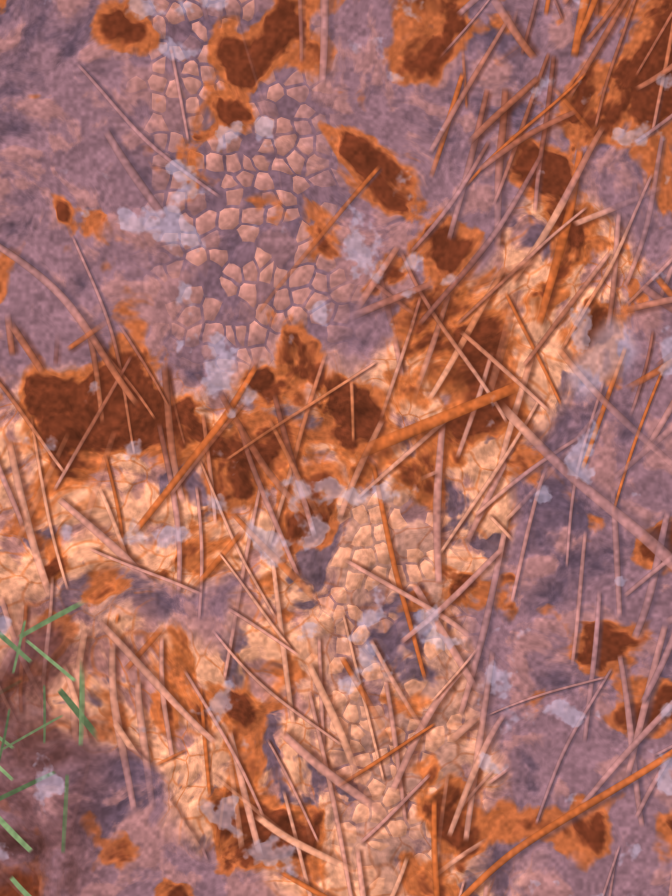
Write a WebGL 1 fragment shader that draws this texture.

```glsl
precision highp float;
// Wet iron-stained mud: peach silt over mauve mud, with gravel, rust and straw.
// Soft zones place the materials, fbm breaks their borders, Voronoi cells make
// the stones, and rotated grids of tapered strips make straw and grass.
uniform vec2 u_resolution;

const vec3 MAUVE = vec3(0.59, 0.43, 0.47);
const vec3 ROSE = vec3(0.74, 0.50, 0.47);
const vec3 PEACH = vec3(0.93, 0.64, 0.50);
const vec3 DUSK = vec3(0.40, 0.31, 0.37);
const vec3 BROWN = vec3(0.42, 0.20, 0.13);
const vec3 RUST = vec3(0.79, 0.41, 0.21);
const vec3 GRASS = vec3(0.40, 0.47, 0.33);
const vec3 GLINT = vec3(0.80, 0.74, 0.84);

float hash(vec2 p) {
  vec3 q = fract(p.xyx * 0.1031);
  q += dot(q, q.yzx + 33.33);
  return fract((q.x + q.y) * q.z);
}

float noise(vec2 p) {
  vec2 i = floor(p), f = fract(p);
  f = f * f * (3.0 - 2.0 * f);
  return mix(mix(hash(i), hash(i + vec2(1, 0)), f.x),
    mix(hash(i + vec2(0, 1)), hash(i + vec2(1, 1)), f.x), f.y);
}

float fbm(vec2 p) {
  float sum = 0.0, amp = 0.52;
  for (int i = 0; i < 5; i++) {
    sum += amp * noise(p);
    p = mat2(1.6, 1.2, -1.2, 1.6) * p + 7.3;
    amp *= 0.5;
  }
  return sum;
}

// Soft capsule from a to b
float zone(vec2 p, vec2 a, vec2 b, float radius) {
  vec2 ab = b - a;
  float t = clamp(dot(p - a, ab) / dot(ab, ab), 0.0, 1.0);
  return 1.0 - smoothstep(0.4, 1.4, length(p - a - ab * t) / radius);
}

// Voronoi stones: gap to the next stone, id, side facing the light
vec3 stones(vec2 p) {
  float near = 9.0, next = 9.0, id = 0.0, side = 0.0;
  for (int k = 0; k < 9; k++) {
    vec2 c = floor(p) + vec2(mod(float(k), 3.0), floor(float(k) / 3.0)) - 1.0;
    vec2 d = c + 0.15 + 0.7 * vec2(hash(c), hash(c + 57.0)) - p;
    float dist = length(d);
    next = min(next, max(near, dist));
    if (dist < near) { near = dist; id = hash(c + 23.0); side = dot(d, vec2(0.6, -0.8)); }
  }
  return vec3(next - near, id, side);
}

// Strips along an angle: cover, position across, tone, shadow
vec4 stalks(vec2 p, float angle, vec2 cell, float width, float density, float seed, float px) {
  float s = sin(angle), c = cos(angle);
  vec2 q = vec2(c * p.x - s * p.y, s * p.x + c * p.y);
  q.x += 0.05 * (noise(q * 4.0 + seed) - 0.5);
  vec4 best = vec4(0.0);
  for (int i = -1; i <= 1; i++) {
    float column = floor(q.x / cell.x) + float(i);
    float along = q.y / cell.y + hash(vec2(column, seed));
    vec2 id = vec2(column, floor(along)) + seed * 17.0;
    float t = fract(along) - 0.5, pick = hash(id + 5.0);
    float reach = 0.25 + 0.24 * hash(id + 2.0);
    float middle = column + 0.2 + 0.6 * hash(id) + 1.4 * t * (hash(id + 9.0) - 0.5);
    float w = width * (0.5 + 0.9 * hash(id + 3.0)) * (1.0 - 0.5 * abs(t));
    float across = (q.x - middle * cell.x) / w;
    float shown = (1.0 - smoothstep(reach - 0.04, reach, abs(t))) * smoothstep(pick, pick + 0.1, density);
    float cover = shown * (1.0 - smoothstep(1.0 - px / w, 1.0 + px / w, abs(across)));
    if (cover > best.x) best.xyz = vec3(cover, across, hash(id + 7.0));
    best.w = max(best.w, shown * (1.0 - smoothstep(0.4, 2.2, abs(across - 0.9))));
  }
  return best;
}

void main() {
  vec2 p = gl_FragCoord.xy / u_resolution.x;
  float px = 1.0 / u_resolution.x;
  vec2 q = p + 0.12 * (vec2(fbm(p * 5.0), fbm(p * 5.0 + 19.0)) - 0.5);
  float broad = fbm(q * 7.0), fine = fbm(q * 24.0 + 3.0), pit = fbm(q * 13.0 + 41.0);

  // Where each material lies
  float flow = max(zone(q, vec2(0.6, 0.0), vec2(0.52, 0.55), 0.19), zone(q, vec2(0.02, 0.6), vec2(0.62, 0.63), 0.19));
  flow = max(flow, zone(q, vec2(0.6, 0.65), vec2(0.85, 0.92), 0.14));
  flow = max(flow, 0.75 * zone(q, vec2(0.1, 0.42), vec2(0.35, 0.22), 0.16));
  float silt = smoothstep(0.35, 0.75, flow + 1.1 * (broad - 0.5));
  float stain = max(zone(p, vec2(0.03, 0.76), vec2(0.48, 0.7), 0.1), zone(p, vec2(0.8, 1.18), vec2(1.0, 1.33), 0.13));
  stain = max(stain, 0.8 * zone(p, vec2(0.63, 0.9), vec2(0.95, 0.82), 0.09));
  float gravel = max(zone(p, vec2(0.33, 1.28), vec2(0.38, 0.92), 0.14), zone(p, vec2(0.57, 0.52), vec2(0.6, 0.12), 0.12));
  float bank = zone(p, vec2(0.0), vec2(0.02, 0.3), 0.14);

  // Mud and silt
  vec3 col = mix(DUSK, MAUVE, smoothstep(0.3, 0.48, mix(broad, fine, 0.4)));
  col = mix(col, ROSE, 0.6 * smoothstep(0.5, 0.66, fine));
  col = mix(col, mix(ROSE, PEACH, smoothstep(0.3, 0.52, fine)), silt);

  // Clots and gravel
  vec3 clot = stones(q * 24.0 + broad), stone = stones(p * 36.0 + 2.0 * broad);
  col = mix(col, RUST, 0.5 * silt * (1.0 - smoothstep(0.0, 0.16, clot.x)));
  float dome = smoothstep(0.06, 0.22, stone.x) * smoothstep(0.25, 0.4, stone.y);
  vec3 pebble = mix(ROSE, PEACH, max(0.3 * stone.y, 0.8 * silt)) * (1.0 + 0.35 * stone.z);
  col = mix(col, mix(mix(col, DUSK, 0.45), pebble, dome), 0.85 * gravel);

  // Wet pits and rust, then relief lit from the upper left
  col = mix(col, DUSK, 0.85 * silt * (1.0 - smoothstep(0.3, 0.37, pit)));
  float rust = fbm(q * 11.0 + 71.0) + 0.16 * stain + 0.06 * silt;
  col = mix(col, RUST, 0.85 * smoothstep(0.56, 0.64, rust));
  col = mix(col, BROWN, 0.9 * smoothstep(0.65, 0.74, rust + 0.25 * (fine - 0.5)));
  col *= 1.0 + (0.7 + 0.5 * silt) * (fine - fbm((q + vec2(-0.005, 0.007)) * 24.0 + 3.0));

  // Straw fans to both sides; the last layers are long sticks
  float litter = 0.13 + 0.32 * max(silt, stain) + 0.2 * smoothstep(0.55, 0.75, p.x);
  for (int i = 0; i < 12; i++) {
    float k = float(i), side = mod(k, 2.0), stick = step(9.5, k);
    float region = smoothstep(-0.15, 0.15, (2.0 * side - 1.0) * (p.x - 0.55));
    vec2 cell = mix(vec2(0.045 + 0.004 * k, 0.28 + 0.04 * mod(k, 3.0)), vec2(0.28, 0.75), stick);
    vec4 straw = stalks(p, (2.0 * side - 1.0) * (0.1 + 0.1 * k), cell, 0.0045 + 0.003 * stick,
      litter * mix(0.3, 1.0, region), k + 3.0, px);
    vec3 tint = mix(mix(MAUVE, ROSE, 0.4 + 0.6 * straw.z), mix(ROSE, PEACH, straw.z), silt);
    tint = mix(tint, mix(BROWN, RUST, straw.z), max(0.65 * stain, step(0.84, straw.z)));
    tint *= 0.92 - 0.28 * straw.y * straw.y - 0.12 * straw.y + 0.4 * fine;
    col = mix(col, mix(DUSK, BROWN, max(silt, stain)) * 0.85, 0.55 * straw.w);
    col = mix(col, tint, 0.9 * straw.x);
  }

  // Dark bank with grass, wet glints and grain
  col = mix(col, mix(BROWN, DUSK, fine) * (0.5 + fine), 0.75 * bank * smoothstep(0.3, 0.55, pit));
  for (int i = 0; i < 3; i++) {
    float k = float(i);
    vec4 blade = stalks(p, k * 0.9 - 0.8, vec2(0.05, 0.17), 0.0035, 0.6 * bank, k + 31.0, px);
    col = mix(col, GRASS * (0.6 + 0.8 * blade.z), blade.x);
  }
  float wet = max(smoothstep(0.69, 0.76, fbm(p * 15.0 + 90.0)), zone(q, vec2(0.89, 0.79), vec2(0.94, 0.82), 0.035));
  col = mix(col, GLINT, 0.5 * wet) * (0.89 + 0.22 * noise(p * 170.0));
  gl_FragColor = vec4(clamp(col, 0.0, 1.0), 1.0);
}
```
